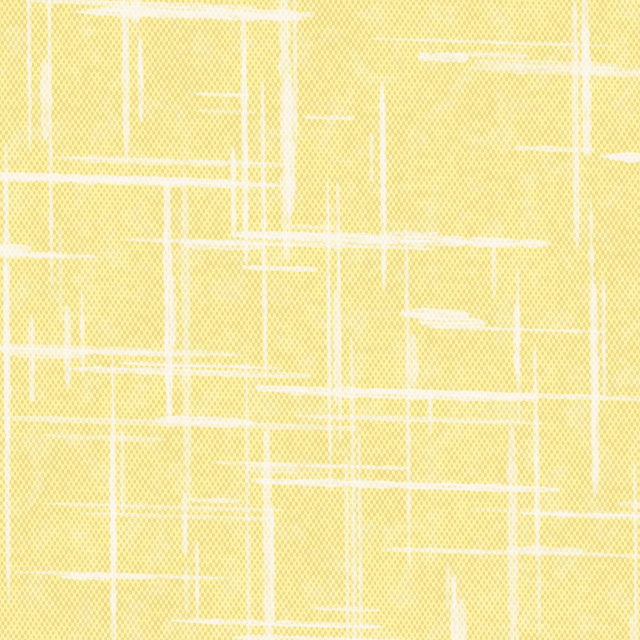
Give the GLSL for this texture, as a Shadertoy shader.

```glsl
// Yellow plain-weave cloth crossed by ragged white dry-brush streaks.

const vec3 VALLEY_YELLOW = vec3(0.925, 0.845, 0.53);
const vec3 THREAD_YELLOW = vec3(0.995, 0.958, 0.65);
const vec3 STREAK_WHITE = vec3(0.988, 0.972, 0.95);

const vec2 THREAD_COUNT = vec2(115.0, 150.0); // columns and rows across the canvas
const float WEAVE_WOBBLE = 0.22;
const float ROW_SLOPE = 0.03;                 // rows sink slightly to the right
const float COLUMN_SLOPE = 0.01;
const int BUNDLES = 20;                       // per direction
const int STRANDS = 3;                        // streaks in each bundle
const vec2 HALF_LENGTH = vec2(0.04, 0.31);    // shortest, longest
const vec2 HALF_WIDTH = vec2(0.0028, 0.0085); // thinnest, thickest
const vec2 STRAND_SPREAD = vec2(0.22, 0.055); // along, across
const float EDGE_SOFTNESS = 0.0022;
const float VEIL = 0.22;                      // faint pale mottling
const float PI = 3.14159265;

vec3 hash3(vec2 p) {
    vec3 q = fract(p.xyx * vec3(0.1031, 0.1030, 0.0973));
    q += dot(q, q.yxz + 33.33);
    return fract((q.xxy + q.yzz) * q.zyx);
}

vec2 gradient(vec2 cell) {
    float angle = 2.0 * PI * hash3(cell + 57.0).x;
    return vec2(cos(angle), sin(angle));
}

// Gradient noise, roughly -0.7 to 0.7
float noise(vec2 p) {
    vec2 i = floor(p), f = fract(p);
    vec2 u = f * f * f * (f * (f * 6.0 - 15.0) + 10.0);
    vec2 e = vec2(1.0, 0.0);
    float low = mix(dot(gradient(i), f), dot(gradient(i + e), f - e), u.x);
    float high = mix(dot(gradient(i + e.yx), f - e.yx), dot(gradient(i + 1.0), f - 1.0), u.x);
    return mix(low, high, u.y);
}

// Staggered thread crossings: 0 in the gaps, 1 on raised threads
float weaveHeight(vec2 p, float pixel) {
    vec2 t = vec2(p.x + COLUMN_SLOPE * p.y, p.y + ROW_SLOPE * p.x) * THREAD_COUNT;
    t += WEAVE_WOBBLE * vec2(noise(t * 0.21), noise(t * 0.17 + 40.0));
    float visible = 1.0 - smoothstep(0.3, 0.6, pixel * THREAD_COUNT.x);
    return 0.5 + 0.5 * visible * cos(2.0 * PI * t.x) * cos(PI * t.y);
}

// One tapered brush mark; q.x runs along it, q.y across it
float streak(vec2 q, float halfLength, float halfWidth, float seed, float soft) {
    if (abs(q.x) > halfLength || abs(q.y) > 2.0 * halfWidth + soft) return 0.0;
    float taper = 1.0 - pow(abs(q.x) / halfLength, 5.0);
    float ragged = 1.0 + 0.7 * noise(vec2(q.x * 38.0, seed));
    float edge = abs(q.y) - halfWidth * ragged * (0.3 + 0.7 * taper);
    float bristles = noise(vec2(q.x * 22.0, q.y * 260.0) + seed * 7.0);
    float cover = 1.0 - smoothstep(-soft, soft, edge);
    return cover * smoothstep(0.0, 0.35, taper) * clamp(0.9 + 0.75 * bristles, 0.25, 1.0);
}

// All streaks running along the x axis of p
float streakLayer(vec2 p, float slope, float seed, float soft) {
    float bare = 1.0;
    for (int b = 0; b < BUNDLES; b++) {
        float id = float(b);
        vec3 place = hash3(vec2(id, seed));
        vec2 centre = vec2(fract(id * 0.618 + 0.25 * place.x + seed * 0.13),
                           (id + place.y) / float(BUNDLES));
        for (int s = 0; s < STRANDS; s++) {
            vec2 key = vec2(id * 3.0 + float(s) + 11.0, seed + 5.0);
            vec3 shift = hash3(key);
            vec3 size = hash3(key + 91.0);
            vec2 q = p - centre - (shift.xy - 0.5) * STRAND_SPREAD;
            q.y += slope * q.x;
            float halfLength = mix(HALF_LENGTH.x, HALF_LENGTH.y, size.x * size.x);
            float halfWidth = mix(HALF_WIDTH.x, HALF_WIDTH.y, size.y * size.y);
            float strength = mix(0.45, 1.0, sqrt(size.z));
            bare *= 1.0 - strength * streak(q, halfLength, halfWidth, key.x + seed, soft);
        }
    }
    return 1.0 - bare;
}

void mainImage(out vec4 fragColor, in vec2 fragCoord) {
    vec2 p = fragCoord / iResolution.xy;
    float pixel = 1.0 / min(iResolution.x, iResolution.y);
    float soft = max(EDGE_SOFTNESS, pixel);

    // Yellow cloth with uneven thread shading
    float weave = weaveHeight(p, pixel);
    float uneven = 0.22 * noise(p * THREAD_COUNT * 0.55) + 0.12 * noise(p * 9.0);
    float lit = smoothstep(0.12, 0.72, weave + uneven);
    vec3 color = mix(VALLEY_YELLOW, THREAD_YELLOW, lit);

    // White paint sits on raised threads and thins in the gaps
    vec2 grain = 0.0016 * vec2(noise(p * 130.0), noise(p * 130.0 + 19.0));
    float across = streakLayer(p + grain, ROW_SLOPE, 3.0, soft);
    float upright = streakLayer(p.yx + grain, COLUMN_SLOPE, 17.0, soft);
    float paint = 1.0 - (1.0 - across) * (1.0 - upright);
    float veil = VEIL * smoothstep(-0.1, 0.6, noise(p * vec2(26.0, 21.0)) + 0.5 * noise(p * 70.0));
    paint = max(paint, veil) * mix(0.8, 1.0, lit);

    fragColor = vec4(mix(color, STREAK_WHITE, paint), 1.0);
}
```
